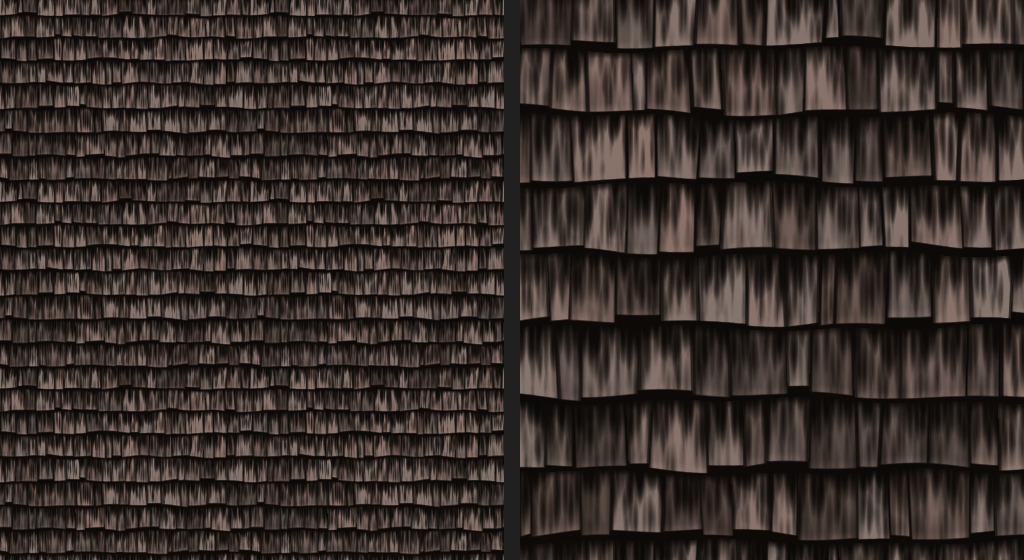
Left, the full canvas; right, a detail of the centre.
This texture is drawn by a WebGL 1 fragment shader. Its source:

```glsl
precision highp float;

uniform vec2 u_resolution;

const float TAU = 6.2831853;
const vec2 TILES = vec2(2.0, 3.0);   // repeats across and down
const float ROWS = 8.0;              // shingle courses per repeat
const float ROW_SHIFT = 0.31;        // height of the lowest course line

const vec3 SHADOW = vec3(0.045, 0.037, 0.030);
const vec3 UMBER = vec3(0.240, 0.204, 0.188);
const vec3 WEATHERED = vec3(0.520, 0.455, 0.425);

float hash(vec2 p) {
  return fract(sin(dot(p, vec2(12.9898, 78.233))) * 43758.5453);
}

// Distance to the nearest scattered point, wrapping at the given period
float cellular(vec2 p, vec2 period) {
  vec2 cell = floor(p);
  float nearest = 2.0;
  for (int j = -1; j <= 1; j++) {
    for (int i = -1; i <= 1; i++) {
      vec2 corner = cell + vec2(float(i), float(j));
      vec2 id = mod(corner, period);
      vec2 point = corner + vec2(hash(id + 3.1), hash(id + 41.7));
      nearest = min(nearest, distance(p, point));
    }
  }
  return nearest;
}

// Gentle sag of the course lines, periodic across and down one repeat
float sag(float x, float course) {
  float turn = TAU * course / ROWS;
  return 0.035 * sin(TAU * 2.0 * x + turn * 3.0)
       + 0.025 * sin(TAU * 5.0 * x - turn * 2.0)
       + 0.060 * sin(turn + 1.0);
}

// Leaning joint between shingles index - 1 and index
float joint(float index, float row, float columns, float height) {
  vec2 id = vec2(mod(index, columns), row);
  float lean = 0.22 * (hash(id + 17.3) - 0.5) * (height - 0.5);
  return index + 0.76 * (hash(id + 5.9) - 0.5) + lean;
}

// Wood grain: thin long strands over broad stains, 0 to 1
float grain(vec2 p, vec2 offset) {
  vec2 finePeriod = vec2(120.0, 9.0);
  vec2 stainPeriod = vec2(44.0, 12.0);
  float fine = cellular(p * finePeriod + offset, finePeriod);
  float stain = cellular(p * stainPeriod + offset, stainPeriod);
  return clamp(0.85 * fine + 0.75 * stain - 0.2, 0.0, 1.0);
}

vec3 woodColor(float tone, float warmth) {
  vec3 color = mix(SHADOW, UMBER, clamp(tone * 2.0, 0.0, 1.0));
  color = mix(color, WEATHERED, clamp(tone * 2.0 - 1.0, 0.0, 1.0));
  return color * mix(vec3(0.99, 1.0, 1.0), vec3(1.04, 0.98, 0.96), warmth);
}

void main() {
  vec2 uv = gl_FragCoord.xy / u_resolution;
  vec2 tile = fract(uv * TILES);

  // Course: height runs from 0 at the butt end to 1 under the next course
  float course = uv.y * TILES.y * ROWS - ROW_SHIFT;
  course += sag(tile.x, course);
  float row = mod(floor(course), ROWS);
  float height = fract(course);
  float rowTone = hash(vec2(row, 61.0));

  // Shingle: find the pair of joints around this point
  float columns = 17.0 + floor(4.0 * hash(vec2(row, 23.0)));
  float x = tile.x * columns;
  float index = floor(x);
  if (x < joint(index, row, columns, height)) index -= 1.0;
  else if (x >= joint(index + 1.0, row, columns, height)) index += 1.0;
  float left = joint(index, row, columns, height);
  float right = joint(index + 1.0, row, columns, height);
  vec2 id = vec2(mod(index, columns), row);
  float across = (x - left) / (right - left);

  // Outline: uneven butt end, and side gaps that are deep or nearly closed
  vec2 blur = vec2(columns * TILES.x, ROWS * TILES.y) / u_resolution;
  float cut = hash(id + 71.0);
  float butt = 0.055 + 0.11 * cut * cut * cut
             + 0.07 * (hash(id + 83.0) - 0.5) * (across - 0.5);
  float gap = mix(0.015, 0.065, hash(id + 29.0));
  float side = min((x - left) * 0.8, right - x);
  float open = mix(0.55, 1.0, hash(id + 31.0));
  float body = mix(1.0, smoothstep(gap - blur.x, gap + blur.x, side), open)
             * smoothstep(butt - blur.y, butt + blur.y, height);

  // Shade: streaked shadow hanging from the course above
  vec2 offset = floor(vec2(hash(id + 11.0), hash(id + 13.0)) * 40.0);
  vec2 wood = vec2(tile.x, fract((course + ROW_SHIFT) / ROWS));
  float strands = grain(wood, offset);
  float depth = 1.0 - height + 0.2 * (hash(id + 47.0) - 0.5);
  float lit = smoothstep(-0.22, 0.78, depth + 0.75 * (strands - 0.5));
  lit *= smoothstep(-0.06, 0.12, 1.0 - height);

  // Wear: each shingle fades differently, with rubbed edges
  float fade = mix(0.60, 1.12, hash(id + 53.0)) + 0.14 * (rowTone - 0.5);
  float rubbed = 0.10 * smoothstep(0.14, 0.0, height - butt);
  float rounding = mix(0.72, 1.0, smoothstep(0.0, 0.20, side));
  float tone = fade * lit * rounding * mix(0.58, 1.18, strands) + rubbed * lit;

  gl_FragColor = vec4(woodColor(tone * body, hash(id + 97.0)), 1.0);
}
```
